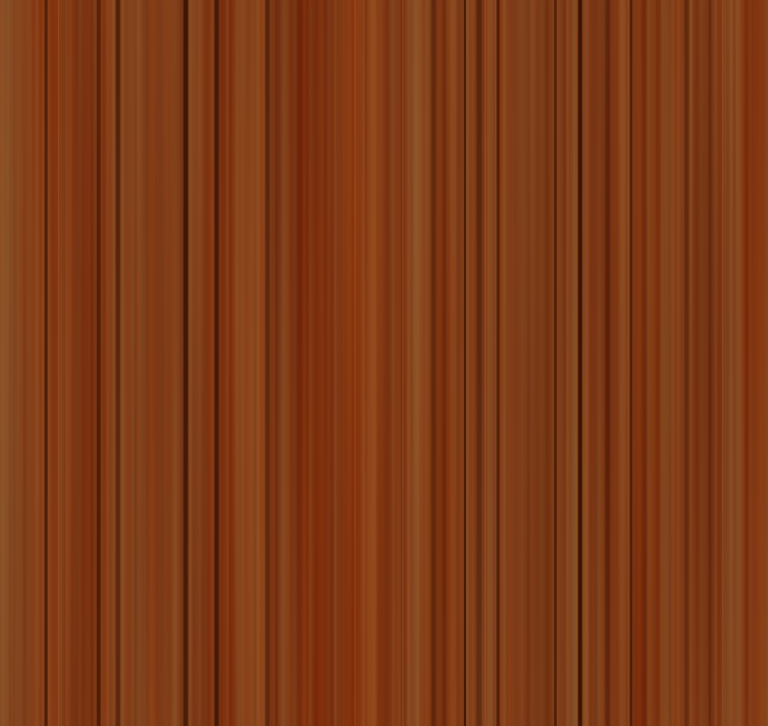
This texture is drawn by a WebGL 1 fragment shader. Its source:

```glsl
precision highp float;
// Fine vertical wood grain: reddish brown streaks that drift slowly along
// their length. Column noise at several widths sets tone and hue, then
// scattered dark pores and thin bright fibres are laid over it.

uniform vec2 u_resolution;

float hash(vec2 p) {
  vec3 q = fract(vec3(p.xyx) * 0.1031);
  q += dot(q, q.yzx + 33.33);
  return fract((q.x + q.y) * q.z);
}

// Value of one column: mostly steady, partly changing with height.
float column(float id, float y, float seed) {
  float steady = hash(vec2(id, seed));
  float s = y * 1.4 + 7.0 * hash(vec2(id, seed + 3.7));
  float k = floor(s);
  float drift = mix(hash(vec2(id + 0.37, k + seed * 5.0)),
                    hash(vec2(id + 0.37, k + 1.0 + seed * 5.0)),
                    smoothstep(0.0, 1.0, s - k));
  return mix(steady, drift, 0.38);
}

// Smooth streaks, centred on zero, with "count" columns across the canvas.
float streaks(vec2 p, float count, float seed) {
  float x = p.x * count;
  float id = floor(x);
  float n = mix(column(id, p.y, seed), column(id + 1.0, p.y, seed),
                smoothstep(0.0, 1.0, x - id));
  return (n - 0.5) * 1.45;
}

// Scattered straight lines: one possible line in each cell.
float lines(vec2 p, float count, float chance, float halfWidth, float seed) {
  float cell = floor(p.x * count);
  float mask = 0.0;
  for (int i = -1; i <= 1; i++) {
    float id = cell + float(i);
    float center = (id + 0.15 + 0.7 * hash(vec2(id, seed))) / count;
    float width = halfWidth * mix(0.6, 1.4, hash(vec2(id, seed + 1.3)));
    float present = step(hash(vec2(id, seed + 2.9)), chance);
    float depth = mix(0.25, 1.0, hash(vec2(id, seed + 4.1)));
    depth *= mix(0.55, 1.15, column(id, p.y, seed + 6.0));
    float profile = 1.0 - smoothstep(0.35, 1.35, abs(p.x - center) / width);
    mask = max(mask, present * depth * profile);
  }
  return mask;
}

void main() {
  vec2 p = gl_FragCoord.xy / u_resolution.x;

  // Light and dark streaks, from broad bands to single fibres.
  float tone = 0.50 * streaks(p, 13.0, 11.0)
             + 0.60 * streaks(p, 38.0, 23.0)
             + 0.75 * streaks(p, 105.0, 37.0)
             + 0.70 * streaks(p, 250.0, 53.0);

  // Shift between dull brown and saturated red.
  float redness = 0.6 * streaks(p, 17.0, 71.0)
                + 0.7 * streaks(p, 70.0, 83.0)
                + 0.7 * streaks(p, 190.0, 97.0);

  vec3 wood = vec3(0.517, 0.243, 0.094);
  wood += tone * vec3(0.080, 0.080, 0.043);
  wood += redness * vec3(0.008, -0.058, -0.058);

  // Bright orange fibres, then dark pores with a softer shade around them.
  float fibre = lines(p, 75.0, 0.35, 0.0014, 113.0);
  float shade = lines(p, 19.0, 0.50, 0.0110, 131.0);
  float pore = lines(p, 42.0, 0.50, 0.0028, 149.0);
  wood = mix(wood, vec3(0.64, 0.34, 0.14), 0.5 * fibre);
  wood = mix(wood, vec3(0.37, 0.15, 0.04), 0.5 * shade);
  wood = mix(wood, vec3(0.20, 0.05, 0.00), 0.95 * pore);

  gl_FragColor = vec4(clamp(wood, 0.0, 1.0), 1.0);
}
```
